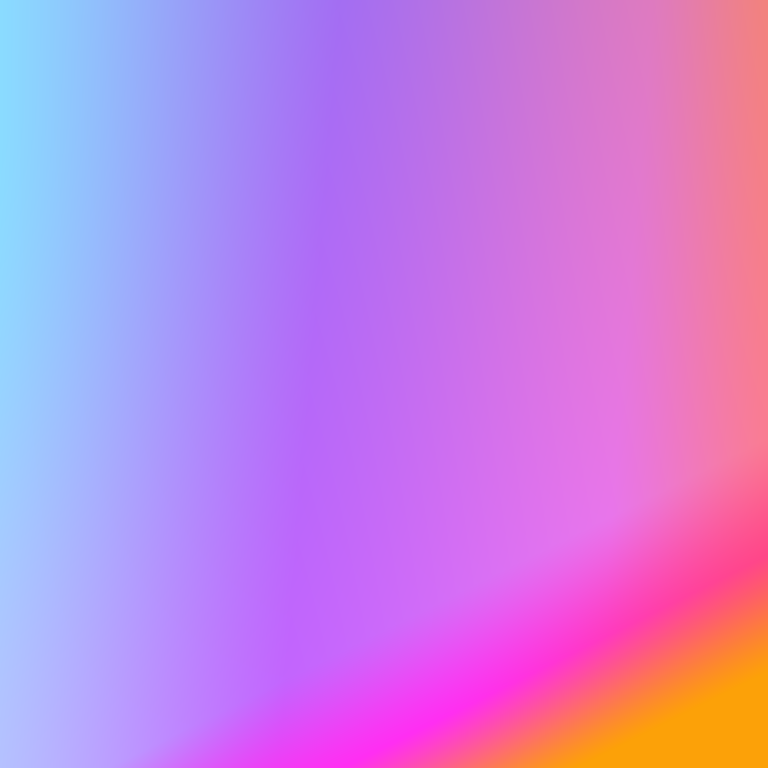
Write a Shadertoy shader that draws this background.

```glsl
// Soft mesh gradient: cyan, violet and pink columns above a diagonal magenta and orange sweep.

#define COLUMN_LEAN 0.08    // sideways drift of the column ridges with height
#define VIOLET_X 0.363      // violet ridge at the bottom edge
#define PINK_X 0.770        // pink ridge at the bottom edge
#define SWEEP_SLOPE 0.5     // rise of the diagonal bands
#define SWEEP_TOP 0.430     // band heights, measured at the right edge
#define SWEEP_MAGENTA 0.277
#define SWEEP_ORANGE 0.125
#define SOFTNESS 0.25       // 0 = straight ramps, 1 = fully eased

// Position of x between a and b, partly eased at both ends
float ramp(float a, float b, float x) {
    float t = clamp((x - a) / (b - a), 0.0, 1.0);
    return mix(t, t * t * (3.0 - 2.0 * t), SOFTNESS);
}

// Upright columns whose colours shift with height
vec3 columns(vec2 uv) {
    vec3 cyan   = mix(vec3(0.72, 0.75, 1.00), vec3(0.54, 0.86, 1.00), smoothstep(-0.15, 0.85, uv.y));
    vec3 violet = mix(vec3(0.78, 0.39, 1.00), vec3(0.64, 0.43, 0.95), uv.y);
    vec3 pink   = mix(vec3(0.93, 0.45, 1.00), vec3(0.87, 0.48, 0.75), uv.y);
    vec3 coral  = mix(vec3(1.00, 0.47, 0.63), vec3(0.95, 0.51, 0.49), uv.y);

    float lean = COLUMN_LEAN * uv.y;
    float violetX = VIOLET_X + lean;
    float pinkX = PINK_X + lean;

    vec3 color = mix(cyan, violet, ramp(0.0, violetX, uv.x));
    color = mix(color, pink, ramp(violetX, pinkX, uv.x));
    return mix(color, coral, ramp(pinkX, 1.0, uv.x));
}

// Diagonal bands laid over the lower right
vec3 sweep(vec3 base, vec2 uv) {
    vec3 magenta = mix(vec3(1.00, 0.18, 0.95), vec3(1.00, 0.28, 0.52), smoothstep(0.55, 1.05, uv.x));
    vec3 orange = vec3(0.99, 0.63, 0.03);

    float height = uv.y + SWEEP_SLOPE * (1.0 - uv.x);
    vec3 color = mix(base, magenta, ramp(SWEEP_TOP, SWEEP_MAGENTA, height));
    return mix(color, orange, ramp(SWEEP_MAGENTA, SWEEP_ORANGE, height));
}

void mainImage(out vec4 fragColor, in vec2 fragCoord) {
    vec2 uv = fragCoord / iResolution.xy;
    fragColor = vec4(sweep(columns(uv), uv), 1.0);
}
```
